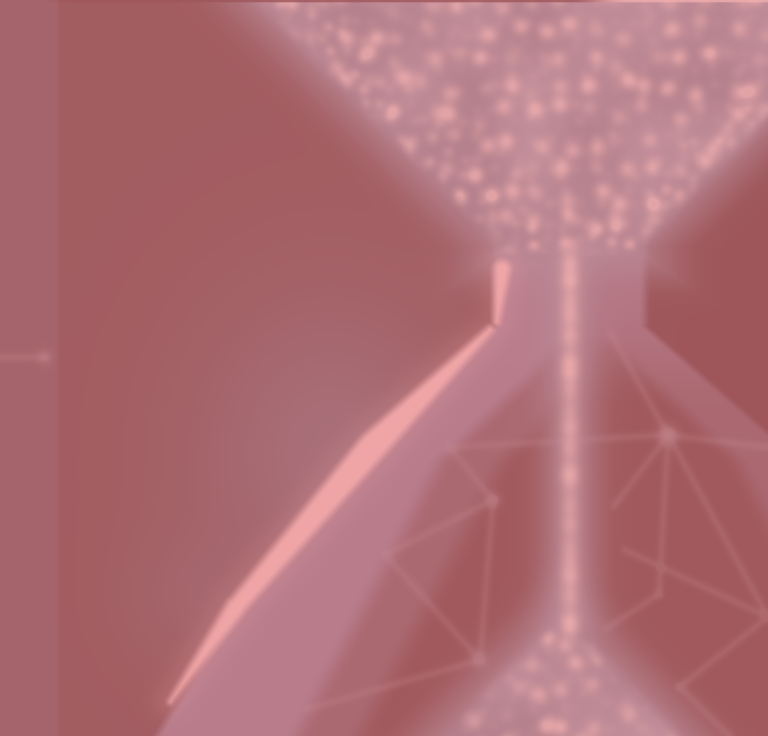
Give the GLSL for this background, as a Shadertoy shader.

```glsl
// A softly blurred hourglass in dusty rose: a sand-filled upper bulb, a thin
// falling stream, a pile below, a lit glass rim and a faint web of lines.
// Profiles give the glass and sand masks; jittered cells give the grains.

const float AXIS = 0.742;        // hourglass centre, in canvas widths
const float NECK_TOP = 0.637;
const float NECK_BASE = 0.533;

const vec3 ROSE = vec3(0.637, 0.365, 0.382);
const vec3 DEEP_ROSE = vec3(0.618, 0.337, 0.352);
const vec3 HAZE = vec3(0.665, 0.445, 0.485);
const vec3 GLASS = vec3(0.725, 0.490, 0.550);
const vec3 SAND = vec3(0.735, 0.540, 0.590);
const vec3 GRAIN = vec3(0.940, 0.680, 0.680);
const vec3 RIM = vec3(0.955, 0.660, 0.660);
const vec3 WEB = vec3(0.780, 0.540, 0.570);

vec2 hash2(vec2 p) {
    vec3 q = fract(p.xyx * vec3(0.1031, 0.1030, 0.0973));
    q += dot(q, q.yzx + 33.33);
    return fract((q.xx + q.yz) * q.zy);
}

float noise(vec2 p) {
    vec2 i = floor(p), f = fract(p);
    f = f * f * (3.0 - 2.0 * f);
    float low = mix(hash2(i).x, hash2(i + vec2(1, 0)).x, f.x);
    float high = mix(hash2(i + vec2(0, 1)).x, hash2(i + vec2(1, 1)).x, f.x);
    return mix(low, high, f.y);
}

float bell(float d, float width) { return exp(-d * d / (width * width)); }

// Soft scattered dots, one per jittered cell
float grains(vec2 p, float cell, float radius) {
    vec2 q = p / cell, base = floor(q);
    float sum = 0.0;
    for (int j = -1; j <= 1; j++)
    for (int i = -1; i <= 1; i++) {
        vec2 id = base + vec2(i, j);
        vec2 h = hash2(id);
        float level = 0.2 + 0.8 * hash2(id + 41.0).x;
        sum += level * bell(length(q - id - 0.15 - 0.7 * h), radius / cell);
    }
    return min(sum, 1.0);
}

// Signed distance to a segment whose radius runs from ra to rb
float taper(vec2 p, vec2 a, vec2 b, float ra, float rb) {
    vec2 ab = b - a;
    float t = clamp(dot(p - a, ab) / dot(ab, ab), 0.0, 1.0);
    return length(p - a - ab * t) - mix(ra, rb, t);
}

float thread(vec2 p, vec2 a, vec2 b) {
    return bell(taper(p, a, b, 0.0, 0.0), 0.0055);
}

// Half widths of the glass and of its inner wall
float outerWall(float y) {
    float t = max(NECK_BASE - y, 0.0);
    return 0.098 + 1.15 * min(t, 0.15) + 0.758 * clamp(t - 0.15, 0.0, 0.215)
        + 0.62 * max(t - 0.365, 0.0) + 0.98 * max(y - NECK_TOP, 0.0);
}

float innerWall(float y) {
    float t = NECK_BASE - y;
    return 0.059 + 1.06 * clamp(t - 0.072, -0.06, 0.104) + 0.52 * max(t - 0.176, 0.0);
}

void mainImage(out vec4 fragColor, in vec2 fragCoord) {
    vec2 p = fragCoord / iResolution.x;
    float top = iResolution.y / iResolution.x;
    float dx = p.x - AXIS, side = abs(dx);
    float left = smoothstep(0.06, -0.06, dx);

    // Backdrop, side strip and haze beside the waist
    vec3 col = mix(ROSE, DEEP_ROSE, smoothstep(0.55, 0.95, p.x));
    col = mix(col, HAZE, 0.35 * smoothstep(0.078, 0.073, p.x));
    col = mix(col, HAZE, 0.85 * bell(length((p - vec2(0.43, 0.37)) * vec2(1.0, 0.85)), 0.17));
    col = mix(col, HAZE, 0.35 * bell(length(p - vec2(0.26, 0.18)), 0.09));

    // Lower glass: faint interior and thick tinted wall
    float wall = (side - outerWall(p.y)) * 0.7;
    float inside = smoothstep(0.006, -0.006, wall);
    float below = smoothstep(NECK_TOP + 0.01, NECK_TOP - 0.01, p.y);
    float gap = (innerWall(p.y) + 0.05 * (1.0 - left) - side) * 0.7;
    float band = smoothstep(0.016, -0.014, gap);
    float innerBand = smoothstep(0.075, 0.04, gap);
    vec3 glass = mix(DEEP_ROSE + 0.012, mix(ROSE, GLASS, 0.35), innerBand * left);
    glass = mix(glass, GLASS, band * mix(0.42, 0.95, left));
    glass = mix(glass, GLASS, 0.65 * smoothstep(0.42, 0.57, p.y));
    col = mix(col, glass, inside * below);

    // Web of threads around a hub on each side
    vec2 hub = vec2(0.870, 0.392), knot = vec2(0.642, 0.307);
    vec2 corner = vec2(1.0, 0.155), base = vec2(0.625, 0.099);
    vec2 bend = vec2(0.858, 0.185), elbow = vec2(0.502, 0.236);
    float web = thread(p, hub, vec2(0.794, 0.526)) + thread(p, hub, corner);
    web += thread(p, hub, bend) + thread(p, bend, vec2(0.79, 0.14));
    web += thread(p, hub, vec2(0.586, 0.376)) + thread(p, hub, vec2(1.0, 0.376));
    web += thread(p, hub, vec2(0.80, 0.30)) + thread(p, vec2(0.814, 0.242), corner);
    web += thread(p, corner, vec2(0.885, 0.064)) + thread(p, vec2(0.885, 0.064), vec2(0.95, 0.0));
    web += thread(p, knot, vec2(0.586, 0.376)) + thread(p, knot, elbow) + thread(p, knot, base);
    web += thread(p, elbow, base) + thread(p, base, vec2(0.40, 0.035));
    web += thread(p, vec2(0.0, 0.493), vec2(0.06, 0.493));
    col = mix(col, WEB, 0.24 * min(web, 1.3));
    float nodes = bell(length(p - hub), 0.013) + 0.6 * bell(length(p - knot), 0.011)
        + 0.6 * bell(length(p - base), 0.012) + 0.6 * bell(length(p - vec2(0.058, 0.493)), 0.010);
    col = mix(col, WEB, 0.6 * min(nodes, 1.0));

    // Sand masks: bulb, stream and pile
    float bulb = max(wall, 0.625 - p.y);
    float pile = (abs(p.x - 0.732) - 0.015 - 0.95 * (0.15 - p.y)) * 0.7;
    float heap = min(bulb, pile);
    float run = smoothstep(0.10, 0.15, p.y) * smoothstep(0.66, 0.62, p.y);
    float body = smoothstep(0.014, -0.016, heap);
    col = mix(col, SAND, 0.55 * bell(max(heap, 0.0), 0.035));
    col = mix(col, SAND, 0.8 * run * bell(dx, 0.038));
    vec3 sand = SAND + 0.07 * (noise(p * 13.0) - 0.5);
    col = mix(col, sand, 0.8 * body);

    // Grains, denser near the sand's lower edge
    float edge = bell(bulb + 0.025, 0.035);
    float specks = grains(p, 0.036, 0.011) + (0.2 + 0.5 * edge) * grains(p + 3.7, 0.022, 0.008);
    col = mix(col, GRAIN, 0.75 * min(specks, 1.0) * smoothstep(0.004, -0.018, heap));
    float beads = 0.45 + 0.55 * grains(vec2(0.011, p.y), 0.024, 0.012);
    col = mix(col, GRAIN, 0.85 * run * beads * bell(dx, 0.012));

    // Lit rim of the glass
    vec2 shoulder = vec2(0.486, 0.378), hip = vec2(0.307, 0.168);
    float rim = taper(p, vec2(0.638, 0.529), shoulder, 0.004, 0.018);
    rim = min(rim, taper(p, shoulder, hip, 0.018, 0.011));
    rim = min(rim, taper(p, hip, vec2(0.222, 0.045), 0.012, 0.002));
    rim = min(rim, taper(p, vec2(0.654, 0.608), vec2(0.647, 0.54), 0.010, 0.003));
    col = mix(col, RIM, 0.15 * bell(max(rim, 0.0), 0.022));
    col = mix(col, RIM, 0.92 * smoothstep(0.008, -0.007, rim));

    // Thin line along the top border
    vec3 border = mix(DEEP_ROSE, GRAIN, smoothstep(0.74, 0.82, p.x));
    col = mix(col, border, 0.8 * smoothstep(top - 0.004, top - 0.002, p.y) * smoothstep(0.05, 0.1, p.x));
    fragColor = vec4(col, 1.0);
}
```
